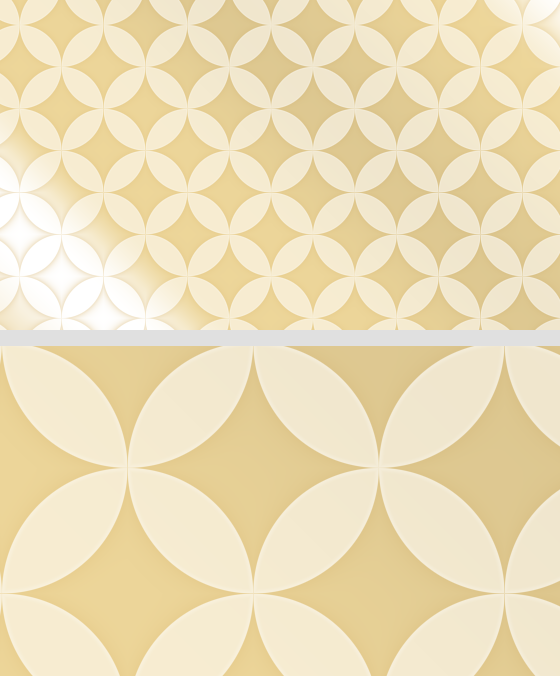
Top: the whole. Bottom: its middle third, enlarged.
This pattern is drawn by a Shadertoy shader. Its source:

```glsl
#define RADIUS 0.12693                  // circle radius, canvas height = 1
#define NODE vec2(0.1868, 0.0358)       // a point where four petals meet
#define PETAL_OPACITY 0.55
#define RIM_OPACITY 0.25
#define RIM_WIDTH 0.0055
#define SHADOW_OPACITY 0.32
#define SHADOW_WIDTH 0.0095
#define GOLD vec3(0.928, 0.838, 0.602)
#define DARK_GOLD vec3(0.868, 0.784, 0.568)
#define CREAM vec3(0.955, 0.905, 0.785)
#define SHADOW_TINT vec3(0.84, 0.70, 0.42)

// Signed distance to the nearest petal: the overlap of two circles
float petalDistance(vec2 p) {
    vec2 grid = (p - NODE) / RADIUS;
    vec2 cell = floor(grid);
    vec2 local = grid - cell;
    // Mirror every other cell so that petals meet at the nodes
    if (mod(cell.x + cell.y, 2.0) > 0.5) local.x = 1.0 - local.x;
    float farther = max(length(local - vec2(1.0, 0.0)),
                        length(local - vec2(0.0, 1.0)));
    return (farther - 1.0) * RADIUS;
}

// Metallic sheen running from the lower left to the upper right
vec3 goldSheen(float along) {
    vec3 color = mix(CREAM, vec3(1.0), smoothstep(0.0, 0.28, along));
    color = mix(color, GOLD, smoothstep(0.42, 0.72, along));
    color = mix(color, DARK_GOLD, smoothstep(1.05, 1.68, along));
    color = mix(color, GOLD, smoothstep(1.70, 2.42, along));
    return mix(color, vec3(1.0, 0.99, 0.97), smoothstep(2.40, 2.72, along));
}

void mainImage(out vec4 fragColor, in vec2 fragCoord) {
    vec2 p = fragCoord / iResolution.y;
    float pixel = 1.0 / iResolution.y;
    float d = petalDistance(p);
    vec3 color = goldSheen(p.x + p.y);

    // Soft shadow around the petals
    float shadow = SHADOW_OPACITY * exp(-max(d, 0.0) / SHADOW_WIDTH);
    vec3 ground = mix(color, color * SHADOW_TINT, shadow * 0.35);
    float whiteness = smoothstep(0.65, 1.0, color.b);
    ground = mix(ground, SHADOW_TINT, shadow * whiteness);

    // Translucent petals with a brighter rim
    float rim = 1.0 - smoothstep(0.0, RIM_WIDTH, -d);
    vec3 petal = mix(color, vec3(1.0), PETAL_OPACITY);
    petal = mix(petal, vec3(1.0), RIM_OPACITY * rim);

    float coverage = smoothstep(0.75 * pixel, -0.75 * pixel, d);
    fragColor = vec4(mix(ground, petal, coverage), 1.0);
}
```
